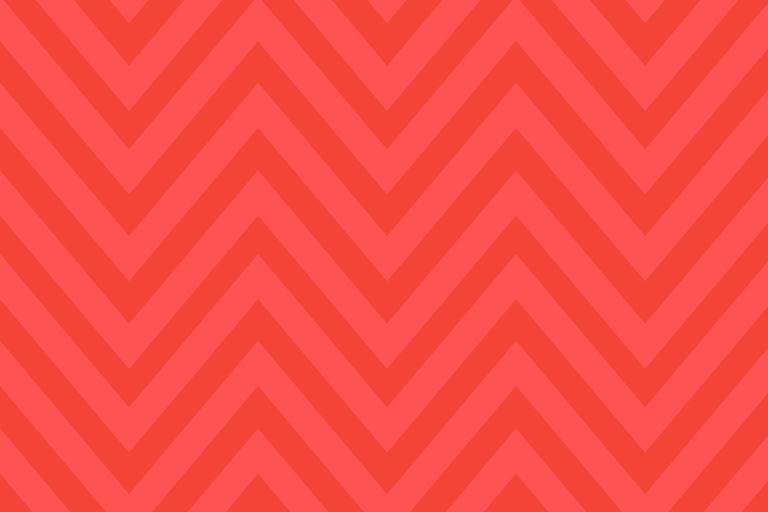
This pattern is drawn by a Shadertoy shader. Its source:

```glsl
// Sharp two-tone red chevrons: a square tile, about three across the canvas,
// holds one zigzag period and three slightly unevenly spaced light bands.
// Bands are distances to a sheared height, wrapped within the tile.

const float TILE_WIDTH = 0.336;        // tile side, in canvas widths
const float ZIGZAG_HEIGHT = 0.5946;    // peak to valley, in tiles
const float BAND_HALF_HEIGHT = 0.0876; // half the vertical band size, in tiles
const vec3 BAND_CENTERS = vec3(0.0717, 0.408, 0.7477); // in tiles, downward

const vec3 LIGHT_RED = vec3(1.0, 0.322, 0.325);
const vec3 DEEP_RED = vec3(0.957, 0.263, 0.216);

// Triangle wave: 0 at whole x, height at half x
float zigzag(float x, float height) {
    return height * (1.0 - abs(2.0 * fract(x) - 1.0));
}

// Signed vertical distance to the nearest of three bands repeating every unit
float bandDistance(float v, vec3 centers, float halfHeight) {
    vec3 gap = abs(fract(v - centers + 0.5) - 0.5);
    return min(gap.x, min(gap.y, gap.z)) - halfHeight;
}

// Signed perpendicular distance to the chevron bands; p.y points down
float chevronDistance(vec2 p, float height) {
    float v = p.y - zigzag(p.x, height);
    float slope = 2.0 * height;
    return bandDistance(v, BAND_CENTERS, BAND_HALF_HEIGHT) / sqrt(1.0 + slope * slope);
}

// Coverage of a shape, blended over one pixel at its edge
float coverage(float dist, float pixel) {
    return clamp(0.5 - dist / pixel, 0.0, 1.0);
}

void mainImage(out vec4 fragColor, in vec2 fragCoord) {
    // Tile units, measured from the upper left
    float tilePixels = TILE_WIDTH * iResolution.x;
    vec2 p = vec2(fragCoord.x, iResolution.y - fragCoord.y) / tilePixels;

    float light = coverage(chevronDistance(p, ZIGZAG_HEIGHT), 1.0 / tilePixels);
    fragColor = vec4(mix(DEEP_RED, LIGHT_RED, light), 1.0);
}
```
